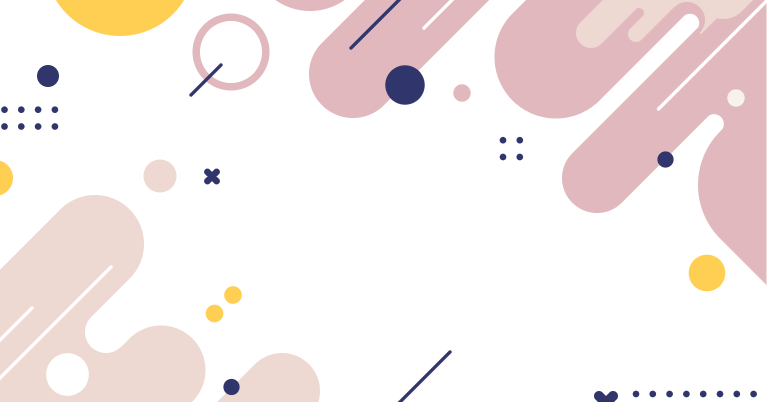
Reproduce this background procedurally as a WebGL 2 fragment shader.

```glsl
#version 300 es
precision highp float;

uniform vec2 u_resolution;
out vec4 fragColor;

const float HEIGHT = 4.02; // canvas height in design units
const float THIN = 0.017;  // half width of the fine strokes
const vec2 RISE = vec2(0.70711, 0.70711);
const vec2 FALL = vec2(0.70711, -0.70711);

const vec3 WHITE = vec3(1.0);
const vec3 PINK = vec3(0.88, 0.72, 0.74);
const vec3 BEIGE = vec3(0.93, 0.85, 0.82);
const vec3 YELLOW = vec3(1.0, 0.81, 0.33);
const vec3 NAVY = vec3(0.19, 0.21, 0.42);
const vec3 CREAM = vec3(0.97, 0.95, 0.92);

float disc(vec2 p, vec2 center, float radius) {
    return length(p - center) - radius;
}

// Diagonal stroke with round ends
float stroke(vec2 p, vec2 start, vec2 span, float halfWidth) {
    vec2 q = p - start;
    return length(q - span * clamp(dot(q, span) / dot(span, span), 0.0, 1.0)) - halfWidth;
}

// Round-ended band running on without limit along dir
float lobe(vec2 p, vec2 center, vec2 dir, float radius) {
    vec2 q = p - center;
    return length(q - dir * max(dot(q, dir), 0.0)) - radius;
}

// Band along dir whose end is hollowed by a half disc
float hollow(vec2 p, vec2 center, vec2 dir, float radius) {
    vec2 q = p - center;
    float across = abs(dot(q, vec2(-dir.y, dir.x)));
    float band = max(-dot(q, dir), across - radius - 0.02);
    return max(band, radius - length(q));
}

float dotGrid(vec2 p, vec2 first, float spacing, vec2 count, float radius) {
    vec2 cell = clamp(round((p - first) / spacing), vec2(0.0), count - 1.0);
    return disc(p, first + cell * spacing, radius);
}

float cross45(vec2 p, vec2 center, float arm, float halfWidth) {
    vec2 q = abs(p - center);
    return stroke(q, vec2(0.0), vec2(arm), halfWidth);
}

// Wavy band in the lower left corner
float leftWave(vec2 p) {
    float d = lobe(p, vec2(0.95, 1.58), -RISE, 0.49);
    d = min(d, lobe(p, vec2(1.61, 0.32), -RISE, 0.445));
    return min(d, hollow(p, vec2(1.06, 0.70), -RISE, 0.21));
}

// Three joined lobes on the right
float rightWave(vec2 p) {
    float d = lobe(p, vec2(5.56, 3.45), RISE, 0.615);
    d = min(d, lobe(p, vec2(5.97, 2.24), RISE, 0.35));
    d = min(d, lobe(p, vec2(7.74, 2.17), RISE, 0.76));
    d = min(d, lobe(p, vec2(7.74, 2.17), FALL, 0.76));
    d = min(d, hollow(p, vec2(6.90, 3.79), RISE, 0.092));
    d = min(d, hollow(p, vec2(7.14, 2.78), RISE, 0.098));
    return max(d, p.x - 7.665);
}

// Small drips at the top right
float topDrips(vec2 p) {
    float d = lobe(p, vec2(5.91, 3.69), RISE, 0.15);
    d = min(d, lobe(p, vec2(6.36, 3.68), RISE, 0.08));
    d = min(d, lobe(p, vec2(7.23, 4.10), RISE, 0.27));
    d = min(d, hollow(p, vec2(6.39, 3.89), RISE, 0.05));
    return min(d, hollow(p, vec2(6.87, 3.82), RISE, 0.18));
}

vec3 paint(vec3 base, vec3 ink, float d, float pixel) {
    return mix(base, ink, clamp(0.5 - d / pixel, 0.0, 1.0));
}

void main() {
    float pixel = HEIGHT / u_resolution.y;
    vec2 p = gl_FragCoord.xy * pixel;

    // Pink shapes
    float pink = min(rightWave(p), lobe(p, vec2(3.53, 3.28), RISE, 0.44));
    pink = min(pink, min(disc(p, vec2(3.10, 4.51), 0.60), disc(p, vec2(4.62, 3.09), 0.087)));
    pink = min(pink, abs(disc(p, vec2(2.31, 3.50), 0.3475)) - 0.0375);
    vec3 color = paint(WHITE, PINK, pink, pixel);

    // Beige shapes
    float beige = min(leftWave(p), topDrips(p));
    beige = min(beige, lobe(p, vec2(2.82, 0.11), -RISE, 0.38));
    beige = min(beige, disc(p, vec2(1.60, 2.26), 0.165));
    color = paint(color, BEIGE, beige, pixel);

    // Yellow discs
    float yellow = min(disc(p, vec2(1.20, 4.41), 0.75), disc(p, vec2(-0.05, 2.24), 0.18));
    yellow = min(yellow, min(disc(p, vec2(2.33, 1.07), 0.088), disc(p, vec2(2.145, 0.885), 0.088)));
    color = paint(color, YELLOW, min(yellow, disc(p, vec2(7.07, 1.29), 0.183)), pixel);

    // Light accents
    float light = min(disc(p, vec2(0.675, 0.275), 0.213), stroke(p, vec2(1.11, 1.35), vec2(-1.2), THIN));
    light = min(light, stroke(p, vec2(0.32, 0.94), vec2(-0.4), THIN));
    light = min(light, stroke(p, vec2(4.24, 3.74), vec2(0.4), THIN));
    light = min(light, stroke(p, vec2(6.585, 2.93), vec2(1.2), THIN));
    color = paint(color, WHITE, light, pixel);
    color = paint(color, CREAM, disc(p, vec2(7.36, 3.04), 0.087), pixel);

    // Navy discs, strokes, crosses and dot grids
    float navy = min(disc(p, vec2(0.48, 3.26), 0.11), disc(p, vec2(4.05, 3.17), 0.197));
    navy = min(navy, min(disc(p, vec2(6.655, 2.425), 0.081), disc(p, vec2(2.315, 0.15), 0.081)));
    navy = min(navy, stroke(p, vec2(1.91, 3.07), vec2(0.30), THIN));
    navy = min(navy, stroke(p, vec2(3.51, 3.54), vec2(0.6), THIN));
    navy = min(navy, stroke(p, vec2(4.50, 0.50), vec2(-0.6), THIN));
    navy = min(navy, min(cross45(p, vec2(2.12, 2.255), 0.046, 0.033), cross45(p, vec2(6.06, -0.01), 0.07, 0.05)));
    navy = min(navy, dotGrid(p, vec2(0.045, 2.755), 0.168, vec2(4.0, 2.0), 0.033));
    navy = min(navy, dotGrid(p, vec2(5.03, 2.45), 0.168, vec2(2.0), 0.033));
    navy = min(navy, dotGrid(p, vec2(6.36, 0.08), 0.168, vec2(8.0, 1.0), 0.033));
    fragColor = vec4(paint(color, NAVY, navy, pixel), 1.0);
}
```
